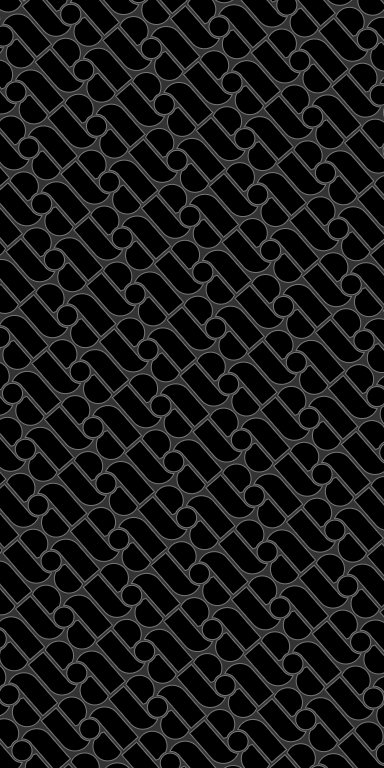
Reproduce this pattern procedurally as a Shadertoy shader.

```glsl
// Slanted lattice of black scroll bars, domes and rings with thin grey outlines.

// Bar with a square start that ends in a round hook around the ring.
float barDistance(vec2 q, vec2 ring) {
    float hook = length(vec2(max(q.x - 51.0, 0.0), q.y - 6.3)) - 25.0;
    float d = max(max(1.4 - q.x, hook), 17.0 - length(q - ring));
    return q.x < ring.x ? max(d, q.y - 12.0) : d;
}

// Disc cut by a chord along the bar, and hollowed by the ring.
float domeDistance(vec2 q, vec2 ring) {
    float disc = length(q - vec2(21.8, 25.5)) - 22.7;
    return max(max(disc, 14.8 - q.y), 17.0 - length(q - ring));
}

float motifDistance(vec2 q, vec2 ring) {
    float d = min(barDistance(q, ring), domeDistance(q, ring));
    return min(d, length(q - ring) - 15.8);
}

void mainImage(out vec4 fragColor, in vec2 fragCoord) {
    // The canvas is 576 units wide.
    float pixel = 576.0 / iResolution.x;
    vec2 p = fragCoord * pixel - vec2(263.1, 685.4);

    // Lattice steps, and axes along and across the bars.
    vec2 stepA = vec2(19.3, -83.9);
    vec2 stepB = vec2(101.6, 32.6);
    float tilt = radians(41.0);
    vec2 across = vec2(cos(tilt), sin(tilt));
    mat2 toBar = mat2(across.y, across.x, -across.x, across.y);
    mat2 lattice = mat2(stepA, stepB);
    vec2 ring = toBar * (stepA + stepB) * 0.5;

    // Nearest shape; each cell holds a motif and its half turn.
    vec2 cell = round(inverse(lattice) * p);
    float d = 1e3;
    for (int j = -1; j <= 1; j++) {
        for (int i = -1; i <= 1; i++) {
            vec2 q = toBar * (p - lattice * (cell + vec2(i, j)));
            d = min(d, min(motifDistance(q, ring), motifDistance(-q, ring)));
        }
    }

    // Grey ground, pale outline, black core.
    float shape = clamp(0.5 - d / pixel, 0.0, 1.0);
    float core = clamp(0.5 - (d + 1.5) / pixel, 0.0, 1.0);
    float shade = mix(0.20, 0.47, shape) * (1.0 - core);
    fragColor = vec4(vec3(shade), 1.0);
}
```
